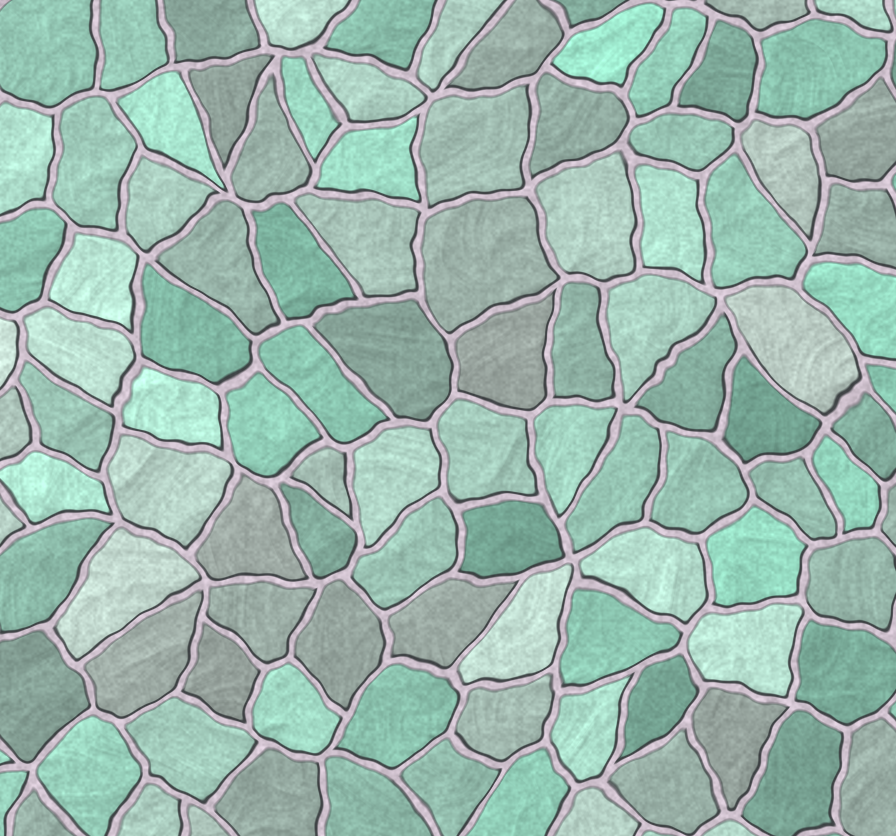
This texture is drawn by a Shadertoy shader. Its source:

```glsl
// Crazy paving of mint and grey-green slate slabs set in pale mauve grout.
// Cellular noise gives the slabs and joints, layered sines bend the joints
// and carve the cleft faces, and a fine value noise adds the grain.

vec2 hash2(vec2 p) {
    vec2 q = vec2(dot(p, vec2(127.1, 311.7)), dot(p, vec2(269.5, 183.3)));
    return fract(sin(q) * 43758.55);
}

float valueNoise(vec2 p) {
    vec2 i = floor(p), f = fract(p);
    f *= f * (3.0 - 2.0 * f);
    vec2 e = vec2(1, 0);
    return mix(mix(hash2(i).x, hash2(i + e).x, f.x),
               mix(hash2(i + e.yx).x, hash2(i + 1.0).x, f.x), f.y);
}

// Broad bends change the slab sizes, short ones roughen the joints.
vec2 warp(vec2 p) {
    p += 0.26 * sin(p.yx * 0.9 + vec2(1.3, 4.1));
    p += 0.035 * sin(p.yx * 6.3 + 2.0 * sin(p * 1.7) + vec2(0.4, 2.2));
    p += 0.012 * sin(p.yx * 17.0 + 2.0 * sin(p * 5.1));
    return p;
}

// Returns the distance to the joint; also the slab id and the outward normal.
float slabs(vec2 p, out vec2 id, out vec2 normal) {
    vec2 base = floor(p), nearest = vec2(0);
    float best = 64.0;
    for (int y = -2; y <= 2; y++)
    for (int x = -2; x <= 2; x++) {
        vec2 cell = base + vec2(x, y);
        vec2 r = cell + hash2(cell) - p;
        if (dot(r, r) < best) {
            best = dot(r, r);
            nearest = r;
            id = cell;
        }
    }
    float dist = 8.0;
    normal = vec2(0);
    for (int y = -2; y <= 2; y++)
    for (int x = -2; x <= 2; x++) {
        if (x == 0 && y == 0) continue;
        vec2 cell = id + vec2(x, y);
        vec2 r = cell + hash2(cell) - p;
        vec2 toward = normalize(r - nearest);
        float edge = dot(0.5 * (r + nearest), toward);
        // A smooth minimum rounds the corners.
        float k = 0.05, h = clamp(0.5 + 0.5 * (edge - dist) / k, 0.0, 1.0);
        dist = mix(edge, dist, h) - k * h * (1.0 - h);
        normal = mix(toward, normal, h);
    }
    return dist;
}

// Folded sines make the creases of split stone.
float cleft(vec2 p) {
    float height = 0.0, amp = 0.5;
    for (int i = 0; i < 5; i++) {
        p += 0.6 * sin(p.yx * 1.3 + float(i));
        height += amp * abs(sin(p.x + 0.45 * p.y));
        p = mat2(1.25, 0.95, -0.95, 1.25) * p + 2.7;
        amp *= 0.6;
    }
    return height;
}

void mainImage(out vec4 fragColor, in vec2 fragCoord) {
    const float SCALE = 9.3;
    vec2 uv = fragCoord / iResolution.y;
    vec2 p = uv * SCALE;
    float aa = SCALE / iResolution.y;

    vec2 id, normal;
    float dist = slabs(warp(p), id, normal);
    dist += 0.014 * (valueNoise(p * 9.0) - 0.5);
    float shaded = dot(normal, normalize(vec2(0.55, -0.85)));

    // Slab colour: brightness and greenness vary from stone to stone.
    vec2 pick = hash2(id + 17.3);
    float tone = mix(0.63, 0.94, pick.x);
    float grey = clamp(pick.y + 0.25 * (0.4 - pick.x), 0.0, 1.0);
    vec3 stone = tone * mix(vec3(0.68, 1.0, 0.885), vec3(0.93, 1.0, 0.965), grey);

    // Cleft relief lit from the upper left, different on every slab.
    float turn = 0.8 + 1.6 * hash2(id + 5.1).x;
    mat2 rot = mat2(cos(turn), sin(turn), -sin(turn), cos(turn));
    vec2 face = rot * p * 2.4 + 40.0 * pick;
    float slope = cleft(face) - cleft(face + rot * vec2(-0.07, 0.09));
    stone *= 1.0 - 0.38 * clamp(slope, -0.25, 0.25);
    stone *= 0.98 + 0.05 * (valueNoise(p * 3.0 + 9.0 * pick) - 0.3);
    stone *= 1.0 - 0.07 * shaded * (1.0 - smoothstep(0.04, 0.16, dist));

    // Grout, then the dark crack below each slab and a faint one above it.
    vec3 grout = vec3(0.82, 0.765, 0.815) * (0.95 + 0.1 * valueNoise(p * 14.0));
    float joint = mix(0.056, 0.038, smoothstep(-0.4, 0.4, shaded));
    vec3 color = mix(grout, stone, smoothstep(joint - aa, joint + aa, dist));
    float crack = 1.0 - smoothstep(0.004, 0.02 + 0.6 * aa, abs(dist - joint));
    float depth = mix(0.36, 0.9, smoothstep(-0.35, 0.45, shaded));
    color = mix(color, vec3(0.2, 0.215, 0.225), crack * depth);

    // Fine sandy grain over everything.
    float grain = valueNoise(uv * 330.0) + valueNoise(uv * 210.0 + 31.0) - 1.0;
    color *= 1.0 + 0.1 * grain;
    fragColor = vec4(color, 1.0);
}
```
